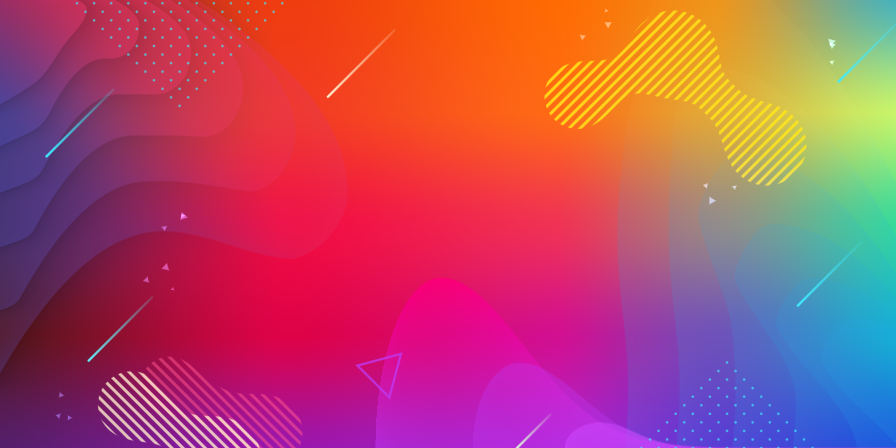
Give the GLSL for this background, as a Shadertoy shader.

```glsl
// Vivid abstract backdrop: colour field, wavy folds, striped blobs, dots and streaks.

// Colour columns, each from top to bottom
const vec3 DUSK[5] = vec3[](vec3(.53,.14,.3), vec3(.3,.24,.5), vec3(.28,.17,.36), vec3(.34,.09,.11), vec3(.33,.12,.42));
const vec3 RED[5] = vec3[](vec3(.94,.24,.06), vec3(.95,.23,.14), vec3(.95,.05,.26), vec3(.87,.01,.28), vec3(.6,.09,.68));
const vec3 ORANGE[5] = vec3[](vec3(1,.42,.01), vec3(1,.42,.08), vec3(.94,.2,.33), vec3(.82,.06,.57), vec3(.68,.14,.83));
const vec3 AMBER[5] = vec3[](vec3(.93,.58,.1), vec3(.88,.66,.2), vec3(.68,.52,.45), vec3(.48,.26,.7), vec3(.38,.17,.82));
const vec3 LIME[5] = vec3[](vec3(.28,.7,.74), vec3(.78,.96,.42), vec3(.22,.87,.58), vec3(.05,.7,.8), vec3(.1,.24,.86));

const vec3 CYAN = vec3(.25,.92,1), PINK = vec3(.88,.2,.42), INDIGO = vec3(.28,.28,.68);
const vec3 MAGENTA = vec3(.95,.02,.68), VIOLET = vec3(.75,.22,.95), YELLOW = vec3(1,.9,.1);
const vec3 CREAM = vec3(1,.93,.8), AQUA = vec3(.15,.65,.9);
const float STRIPE_PITCH = .0175, DOT_PITCH = .027, DOT_RADIUS = .0027;

// Streaks: start x, start y, length, warmth
const vec4 STREAKS[6] = vec4[](vec4(.104,.651,.21,0), vec4(.732,.784,.21,1), vec4(.198,.195,.2,.2),
  vec4(1.872,.818,.2,0), vec4(1.781,.318,.2,0), vec4(1.154,0,.105,.8));
const vec2 CONFETTI[6] = vec2[](vec2(.365,.525), vec2(.365,.388), vec2(.12,.08),
  vec2(1.34,.93), vec2(1.852,.88), vec2(1.592,.56));

float aa;  // edge softness in canvas heights

float fill(float sd) { return smoothstep(aa, -aa, sd); }

float ease(float a, float b, float x) {
  float t = clamp((x - a) / (b - a), 0., 1.);
  return mix(t, t * t * (3. - 2. * t), .4);
}

vec3 column(vec3 stops[5], float depth) {
  vec3 col = stops[0];
  for (int i = 1; i < 5; i++) col = mix(col, stops[i], ease(float(i) - 1., float(i), depth * 4.));
  return col;
}

float smin(float a, float b, float k) {
  float h = max(k - abs(a - b), 0.) / k;
  return min(a, b) - h * h * k * .25;
}

float segment(vec2 p, vec2 a, vec2 b) {
  vec2 d = b - a;
  return length(p - a - d * clamp(dot(p - a, d) / dot(d, d), 0., 1.));
}

// Two discs joined by a soft neck
float dumbbell(vec2 p, vec2 a, vec2 b, float ra, float rb) {
  float discs = min(length(p - a) - ra, length(p - b) - rb);
  return smin(discs, segment(p, a, b) - .045, .06);
}

float triangle(vec2 p, float inradius, float turn) {
  float d = -1.;
  for (float a = turn; a < turn + 6.; a += 2.0944) d = max(d, -dot(p, vec2(cos(a), sin(a))));
  return d - inradius;
}

// Translucent sheet, strongest along its rim
vec3 sheet(vec3 col, vec3 tint, float sd, float strength) {
  return mix(col, tint, fill(sd) * strength * (.3 + .7 * exp(9. * min(sd, 0.))));
}

float stripes(float x) { return fill((abs(fract(x / STRIPE_PITCH) - .5) - .19) * STRIPE_PITCH); }

float hash(float n) { return fract(sin(n * 127.1) * 4375.85); }

// Hill with a round left shoulder and a long right slope
float mound(vec2 p, vec2 peak, float left, float right) {
  float x = p.x - peak.x, u = min(abs(x) / left, 1.);
  float h = x < 0. ? sqrt(1. - u * u) : exp(-x * x / (right * right));
  return max((p.y - peak.y * h) * .7, -x - left);
}

void mainImage(out vec4 fragColor, in vec2 fragCoord) {
  vec2 p = fragCoord / iResolution.y;
  float depth = 1. - p.y;
  aa = .8 / iResolution.y;

  // Colour field
  vec3 col = mix(column(DUSK, depth), column(RED, depth), ease(0., .62, p.x));
  col = mix(col, column(ORANGE, depth), ease(.67, 1.25, p.x));
  col = mix(col, column(AMBER, depth), ease(1.25, 1.6, p.x));
  col = mix(col, column(LIME, depth), ease(1.6, 2., p.x));

  // Nested folds, left then right
  for (float n = 0.; n < 6.; n++) {
    float s = 1. - .15 * n, tip = .43 * pow(s, 2.2), lift = depth - tip;
    float rise = max(0., 1. - p.x / (.146 + .219 * s));
    float lower = .516 * pow(s, 1.5) + (.318 + .03 * n) * rise * rise + .0625 * pow(s, 4.) * smoothstep(.365, .664, p.x);
    float bend = lift < 0. ? .333 * s * s / (tip * tip) : 4.3;
    float sd = -smin((lower - depth) * .75, .776 * s - bend * lift * lift - p.x, .04);
    col *= 1. - .16 * exp(-22. * max(sd, 0.)) * (1. - fill(sd)) * smoothstep(.7, .1, p.x);
    col = sheet(col, mix(INDIGO, PINK, smoothstep(0., .5, p.x + .3 - depth)), sd, .28);
  }
  for (float n = 0.; n < 6.; n++) {
    float k = 5. - n, left = 1.44 + .05 * n + .005 * n * n, top = .71 - .07 * k - .0175 * k * k;
    float x = p.x - left - .09, back = min(x, 0.);
    float crest = top + 2.2 * x * x + 12. * back * back;
    float side = left + (.06 * n - .05) * smoothstep(top + .06, top + .4, depth) + .012 * sin(9. * depth);
    float sd = -smin(depth - crest, p.x - side, .03);
    col = sheet(col, mix(col + .06, AQUA, smoothstep(.2, .6, depth)), sd, .15);
  }

  // Mounds along the bottom
  col = sheet(col, mix(VIOLET, MAGENTA, p.y * 4.), mound(p, vec2(.984,.38), .146, .26), .55);
  col = sheet(col, VIOLET, mound(p, vec2(1.159,.19), .104, .195), .35);
  col = sheet(col, VIOLET + .1, mound(p, vec2(1.341,.057), .08, .11), .4);

  // Striped blobs
  float gold = smin(dumbbell(p, vec2(1.289,.786), vec2(1.503,.88), .068, .085),
    dumbbell(p, vec2(1.503,.88), vec2(1.711,.675), .085, .088), .04);
  float white = dumbbell(p, vec2(.294,.096), vec2(.495,-.02), .07, .085);
  float rose = dumbbell(p, vec2(.378,.14), vec2(.594,.036), .052, .078);
  vec2 diag = vec2(p.x + p.y, p.x - p.y) * .7071;
  col = mix(col, mix(CREAM, YELLOW, smoothstep(.4, .7, p.y)), fill(gold) * stripes(diag.y) * .85);
  col = mix(col, PINK + .15, fill(rose) * stripes(diag.x) * .5);
  col = mix(col, CREAM, fill(white) * stripes(diag.x) * .8);

  // Dotted triangles on a diagonal lattice
  vec2 cell = (floor(diag / DOT_PITCH) + .5) * DOT_PITCH;
  vec2 dotAt = vec2(cell.x + cell.y, cell.x - cell.y) * .7071;
  float upper = .98 * (dotAt.y - .74) - abs(dotAt.x - .395);
  float low = .93 * (.214 - dotAt.y) - abs(dotAt.x - 1.617);
  col = mix(col, CYAN, fill(length(p - dotAt) - DOT_RADIUS) * step(0., max(upper, low)) * .7);

  // Fading diagonal streaks
  for (int i = 0; i < 6; i++) {
    vec4 s = STREAKS[i];
    float t = clamp(dot(p - s.xy, vec2(.7071)) / s.z, 0., 1.);
    float sd = length(p - s.xy - t * s.z * .7071) - .0026;
    col = mix(col, mix(CYAN, CREAM, s.w), fill(sd) * (1. - .85 * t));
  }

  // Outlined triangle and confetti
  col = mix(col, VIOLET, fill(abs(triangle(p - vec2(.854,.169), .029, 2.88)) - .0025) * .8);
  for (int i = 0; i < 18; i++) {
    float n = float(i) + 1.;
    vec2 offset = (vec2(hash(n), hash(n + 40.)) - .5) * .1;
    float sd = triangle(p - CONFETTI[i / 3] - offset, .002 + .003 * hash(n + 80.), 6.28 * hash(n + 9.));
    col += vec3(.2,.25,.4) * fill(sd);
  }
  fragColor = vec4(col, 1);
}
```
